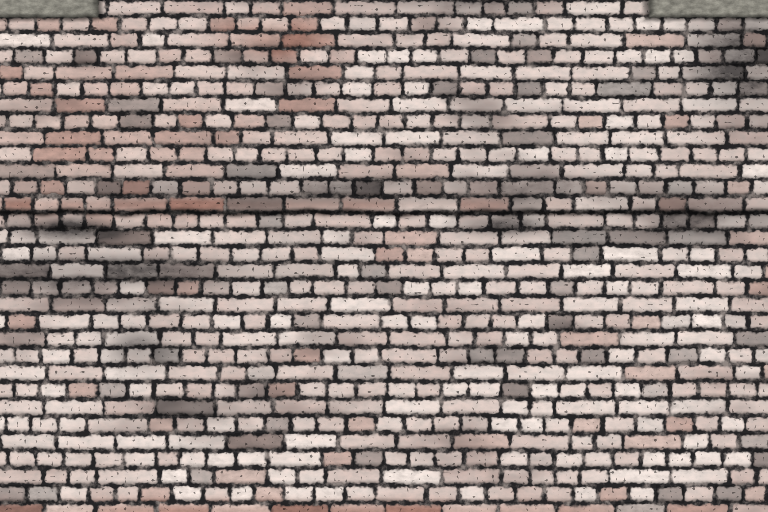
A Shadertoy shader for this texture:

```glsl
// Weathered brick wall: alternating long and short courses, sooty joints, stains and two corner ledges
#define ROWS 30.8        // courses down the canvas
#define BRICK 3.43       // long brick length, in course heights
#define JOINT 0.10       // half width of the joints, in course heights
#define ODD_BOND 0.13    // share of cells that break the bond
#define ROUGH 0.15       // raggedness of brick edges
#define PALE vec3(0.91, 0.86, 0.83)
#define TAN vec3(0.77, 0.69, 0.66)
#define RED vec3(0.61, 0.44, 0.39)
#define SOOT vec3(0.21, 0.20, 0.20)
#define MORTAR vec3(0.15, 0.145, 0.15)
#define LIME vec3(0.56, 0.52, 0.50)
#define STONE vec3(0.57, 0.56, 0.52)

float hash(vec2 p) {
    vec3 q = fract(vec3(p.xyx) * 0.1031);
    q += dot(q, q.yzx + 33.33);
    return fract((q.x + q.y) * q.z);
}

float corner(vec2 cell, vec2 f, vec2 o) {
    float a = 6.2832 * hash(cell + o);
    return dot(vec2(cos(a), sin(a)), f - o);
}

// Gradient noise, about -0.7 to 0.7
float noise(vec2 p) {
    vec2 i = floor(p), f = p - i;
    vec2 u = f * f * f * (f * (f * 6.0 - 15.0) + 10.0);
    return mix(mix(corner(i, f, vec2(0, 0)), corner(i, f, vec2(1, 0)), u.x),
               mix(corner(i, f, vec2(0, 1)), corner(i, f, vec2(1, 1)), u.x), u.y);
}

float fbm(vec2 p) {
    float sum = 0.0, amp = 1.0;
    for (int k = 0; k < 4; k++) {
        sum += amp * noise(p);
        p = p * 2.03 + 17.3;
        amp *= 0.55;
    }
    return sum;
}

// Soft elliptical patch
float patchAt(vec2 p, vec2 centre, vec2 radius) {
    vec2 d = (p - centre) / radius;
    return exp(-dot(d, d));
}

// Position of a vertical joint, slightly irregular
float jointAt(float i, float row) {
    return i + 0.14 * (hash(vec2(i + 51.0, row + 7.0)) - 0.5);
}

// Returns left end, right end and a seed of the brick at u
vec3 findBrick(float u, float row) {
    float n = floor(u + 0.5);
    float i = u < jointAt(n, row) ? n - 1.0 : n;
    float l = jointAt(i, row), r = jointAt(i + 1.0, row);
    bool isShort = mod(row, 2.0) > 0.5;
    if (hash(vec2(i + 9.0, row + 83.0)) < ODD_BOND) isShort = !isShort;
    float seed = i * 2.0 + 100.0;
    if (isShort) {
        float m = mix(l, r, 0.5 + 0.1 * (hash(vec2(i + 31.0, row)) - 0.5));
        if (u < m) r = m;
        else { l = m; seed += 1.0; }
    }
    return vec3(l, r, seed);
}

float sootAmount(vec2 w) {
    float s = 0.9 * patchAt(w, vec2(0.97, 0.12), vec2(0.07, 0.10));
    s += 0.75 * patchAt(w, vec2(0.10, 0.53), vec2(0.24, 0.03));
    s += 1.1 * patchAt(w, vec2(0.09, 0.45), vec2(0.06, 0.02));
    s += 0.8 * patchAt(w, vec2(0.65, 0.44), vec2(0.06, 0.02));
    s += 0.5 * patchAt(w, vec2(0.45, 0.37), vec2(0.38, 0.03));
    s += 0.5 * patchAt(w, vec2(0.93, 0.42), vec2(0.14, 0.05));
    s += 0.6 * patchAt(w, vec2(0.18, 0.68), vec2(0.04, 0.04));
    return s + 0.5 * patchAt(w, vec2(0.55, 0.0), vec2(0.20, 0.02));
}

float redAmount(vec2 w) {
    float s = 0.8 * patchAt(w, vec2(0.35, 0.08), vec2(0.06, 0.04));
    s += 0.7 * patchAt(w, vec2(0.25, 0.40), vec2(0.45, 0.015));
    s += 0.45 * patchAt(w, vec2(0.12, 0.25), vec2(0.24, 0.14));
    return s + patchAt(w, vec2(0.25, 1.0), vec2(0.5, 0.02));
}

void mainImage(out vec4 fragColor, in vec2 fragCoord) {
    vec2 w = fragCoord / iResolution.xy;
    w.y = 1.0 - w.y; // measured downwards from the top
    float px = ROWS / iResolution.y;
    // Courses grow slightly taller towards the bottom
    vec2 q = vec2(w.x * iResolution.x / iResolution.y * ROWS, w.y * (31.88 - 1.36 * w.y));
    vec2 p = q + vec2(0.0, 0.10 * noise(q * vec2(0.25, 0.1)));
    float row = floor(p.y);

    // Rounded, ragged brick
    float u = p.x / BRICK + 0.25 * mod(row, 2.0) + 0.3 * hash(vec2(row, 5.0));
    vec3 brick = findBrick(u, row);
    vec2 id = vec2(brick.z, row);
    vec2 local = vec2((u - 0.5 * (brick.x + brick.y)) * BRICK, p.y - row - 0.5);
    vec2 halfSize = vec2(0.5 * (brick.y - brick.x) * BRICK, 0.5) - JOINT;
    vec2 e = abs(local) - halfSize + 0.14;
    float d = length(max(e, 0.0)) + min(max(e.x, e.y), 0.0) - 0.14;
    d += ROUGH * (noise(q * 1.7) + 0.6 * noise(q * 5.0));

    // Brick tone, mottling, pits and stains
    float grain = fbm(q * vec2(1.6, 2.6)), cloud = fbm(q * vec2(0.09, 0.22) + 4.0);
    float tone = hash(id + 3.0);
    vec3 col = mix(PALE, TAN, clamp(tone * 0.9 + 0.5 * cloud + 0.35 * grain, 0.0, 1.2));
    float red = redAmount(w) * (0.4 + tone) + 0.35 * step(0.93, hash(id + 41.0));
    col = mix(col, RED, clamp(red, 0.0, 0.9));
    float soot = sootAmount(w) * (0.35 + 0.8 * hash(id + 19.0)) + 0.3 * smoothstep(0.1, 0.7, cloud);
    soot += 0.4 * smoothstep(0.82, 1.0, hash(id + 67.0)) + 0.35 * soot * grain;
    col = mix(col, SOOT, clamp(soot, 0.0, 0.85));
    col *= 1.0 + 0.13 * grain - 0.45 * smoothstep(0.33, 0.55, noise(q * 4.3 + 8.0));
    col *= 1.03 - 0.22 * smoothstep(0.15, 0.42, local.y) - 0.2 * smoothstep(-0.14, 0.02, d);

    // Joints, with remains of pale mortar
    vec3 joint = mix(MORTAR, LIME, smoothstep(-0.15, 0.75, fbm(q * 1.3 + 30.0)));
    joint *= 1.0 - 0.5 * clamp(soot, 0.0, 1.0);
    col = mix(col, joint, smoothstep(-px, px, d));

    // Shadow under the projecting course
    float under = (p.y - 13.0 - 0.25 * noise(q * 0.6)) / 0.18;
    col *= 1.0 - 0.55 * exp(-under * under);

    // Stone ledges in the upper corners
    float ledge = ROWS * max(w.y - 0.034, min(w.x - 0.128, 0.845 - w.x)) + 0.08 * noise(q * 2.0);
    col *= 1.0 - 0.5 * (1.0 - smoothstep(0.0, 0.35, ledge));
    vec3 stone = STONE * (0.95 + 0.25 * grain) * (1.0 - 0.45 * smoothstep(-0.3, 0.0, ledge));
    col = mix(stone, col, smoothstep(-px, px, ledge));

    fragColor = vec4(clamp(col, 0.0, 1.0), 1.0);
}
```
